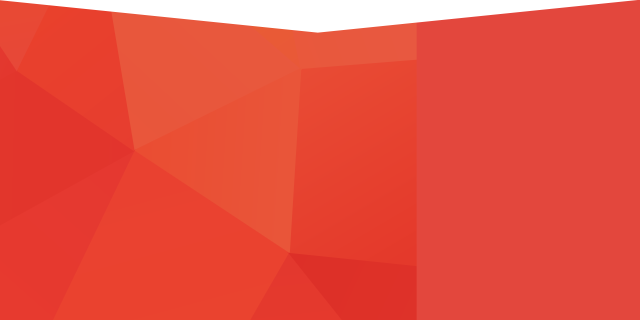
A Shadertoy shader for this background:

```glsl
const vec3 PANEL_RED = vec3(0.890, 0.280, 0.240);
const vec3 WHITE = vec3(1.0);

float cross2(vec2 a, vec2 b) {
    return a.x * b.y - a.y * b.x;
}

// Signed distance to the line a-b, positive on its left side
float leftOf(vec2 p, vec2 a, vec2 b) {
    return cross2(normalize(b - a), p - a);
}

// Triangle coverage, grown by half a pixel so neighbours leave no seam
float triangle(vec2 p, vec2 a, vec2 b, vec2 c, float pixel) {
    float winding = sign(cross2(b - a, c - a));
    float inside = min(leftOf(p, a, b) * winding,
                   min(leftOf(p, b, c) * winding, leftOf(p, c, a) * winding));
    return clamp(1.0 + inside / pixel, 0.0, 1.0);
}

// Linear colour gradient between two points
vec3 ramp(vec2 p, vec2 start, vec2 end, vec3 first, vec3 last) {
    vec2 axis = end - start;
    return mix(first, last, clamp(dot(p - start, axis) / dot(axis, axis), 0.0, 1.0));
}

// Facet shaded from its apex a towards the middle of the far side b-c
vec3 facet(vec3 under, vec2 p, vec2 a, vec2 b, vec2 c, vec3 near, vec3 far, float pixel) {
    vec3 shade = ramp(p, a, 0.5 * (b + c), near, far);
    return mix(under, shade, triangle(p, a, b, c, pixel));
}

vec3 polygonField(vec2 p, float pixel) {
    // Shared mesh corners
    vec2 west = vec2(0.052, 0.781);
    vec2 hub = vec2(0.419, 0.529);
    vec2 east = vec2(0.940, 0.786);
    vec2 south = vec2(0.904, 0.208);

    // Ends of the edges, carried beyond the canvas
    vec2 topA = vec2(0.185, 1.05);
    vec2 topB = vec2(0.332, 1.05);
    vec2 topC = vec2(0.634, 1.05);
    vec2 topD = vec2(0.886, 1.05);
    vec2 bottomA = vec2(-0.091, -0.529);
    vec2 bottomB = vec2(0.544, -0.416);
    vec2 bottomC = vec2(1.402, -0.416);
    vec2 leftLow = vec2(-0.419, 0.065);
    vec2 leftHigh = vec2(-0.315, 1.033);
    vec2 leftEdge = vec2(-0.198, 1.155);

    // Large right facet forms the base
    vec3 col = ramp(p, vec2(0.95, 0.78), vec2(1.28, 0.22),
                    vec3(0.912, 0.295, 0.205), vec3(0.895, 0.225, 0.168));

    // Upper facets
    col = facet(col, p, hub, topB, vec2(1.475, 1.05),
                vec3(0.912, 0.335, 0.230), vec3(0.910, 0.350, 0.245), pixel);
    col = facet(col, p, east, topC, topD,
                vec3(0.912, 0.345, 0.220), vec3(0.912, 0.365, 0.200), pixel);
    col = facet(col, p, east, topD, vec2(2.0, 0.871),
                vec3(0.912, 0.345, 0.235), vec3(0.910, 0.345, 0.260), pixel);

    // Centre and lower facets
    col = facet(col, p, hub, east, south,
                vec3(0.918, 0.300, 0.195), vec3(0.912, 0.335, 0.225), pixel);
    col = facet(col, p, hub, vec2(1.389, -0.113), bottomA,
                vec3(0.915, 0.255, 0.190), vec3(0.918, 0.265, 0.180), pixel);
    col = facet(col, p, south, bottomB, bottomC,
                vec3(0.890, 0.220, 0.180), vec3(0.910, 0.230, 0.170), pixel);
    col = facet(col, p, south, bottomC, vec2(2.0, 0.095),
                vec3(0.865, 0.185, 0.155), vec3(0.880, 0.205, 0.165), pixel);

    // Left facets
    col = facet(col, p, hub, bottomA, leftLow,
                vec3(0.895, 0.220, 0.190), vec3(0.912, 0.230, 0.180), pixel);
    col = facet(col, p, hub, leftLow, leftHigh,
                vec3(0.885, 0.205, 0.175), vec3(0.890, 0.215, 0.170), pixel);
    col = facet(col, p, hub, leftHigh, topB,
                vec3(0.905, 0.240, 0.185), vec3(0.915, 0.258, 0.170), pixel);
    col = facet(col, p, west, vec2(-0.198, 0.647), leftEdge,
                vec3(0.890, 0.215, 0.180), vec3(0.900, 0.235, 0.195), pixel);
    return facet(col, p, west, leftEdge, topA,
                 vec3(0.905, 0.280, 0.220), vec3(0.915, 0.290, 0.190), pixel);
}

void mainImage(out vec4 fragColor, in vec2 fragCoord) {
    // Canvas is two units wide and one unit high
    vec2 p = fragCoord / iResolution.xy * vec2(2.0, 1.0);
    float pixel = 1.0 / iResolution.y;

    vec3 col = polygonField(p, pixel);

    // Flat panel on the right
    float panel = clamp(0.5 + (p.x - 1.302) / pixel, 0.0, 1.0);
    col = mix(col, PANEL_RED, panel);

    // White notch along the top
    float notchHeight = 0.898 + 0.102 * abs(p.x - 0.993);
    float notch = clamp(0.5 + (p.y - notchHeight) / pixel, 0.0, 1.0);
    col = mix(col, WHITE, notch);

    fragColor = vec4(col, 1.0);
}
```
